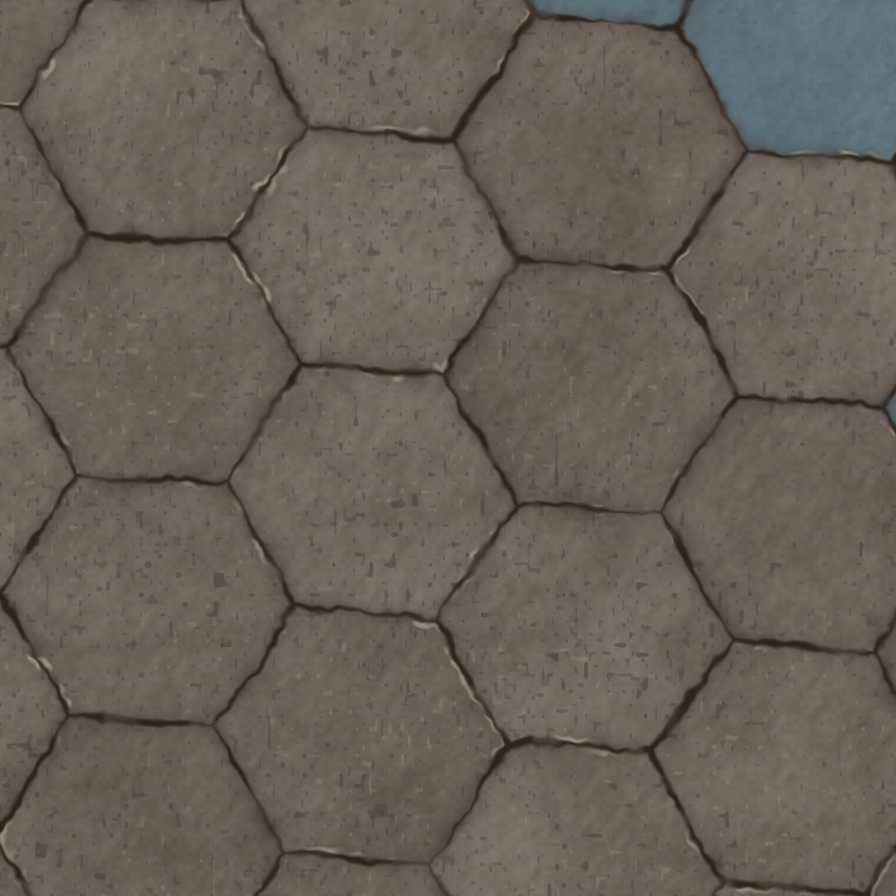
A WebGL 2 fragment shader for this texture:

```glsl
#version 300 es
precision highp float;
// Worn hexagonal stone paving, slightly tilted, with dark joints and two blue tiles.

uniform vec2 u_resolution;
out vec4 fragColor;

const vec3 STONE_SHADE = vec3(0.38, 0.34, 0.30);
const vec3 STONE_LIGHT = vec3(0.46, 0.42, 0.38);
const vec3 BLUE_SHADE  = vec3(0.33, 0.40, 0.44);
const vec3 BLUE_LIGHT  = vec3(0.38, 0.46, 0.50);
const vec3 EDGE_GRIME  = vec3(0.26, 0.23, 0.20);
const vec3 JOINT       = vec3(0.17, 0.14, 0.105);
const vec3 CHIP        = vec3(0.60, 0.56, 0.50);

const vec2 TILE_ORIGIN = vec2(0.412, 0.450);    // centre of tile (0, 0)
const vec2 COLUMN_STEP = vec2(0.2435, -0.0165);
const vec2 ROW_STEP    = vec2(0.0091, 0.2702);
const vec2 HEX_SCALE   = vec2(0.8660254, 1.0);  // column pitch for tiles of height 1

float hash(vec2 p) {
    vec3 q = fract(p.xyx * 0.1031);
    q += dot(q, q.yzx + 33.33);
    return fract((q.x + q.y) * q.z);
}

float noise(vec2 p) {
    vec2 i = floor(p), f = fract(p);
    f = f * f * (3.0 - 2.0 * f);
    float low = mix(hash(i), hash(i + vec2(1, 0)), f.x);
    float high = mix(hash(i + vec2(0, 1)), hash(i + vec2(1, 1)), f.x);
    return mix(low, high, f.y);
}

float fbm(vec2 p) {
    float sum = 0.0, amplitude = 0.5;
    for (int i = 0; i < 4; i++) {
        sum += amplitude * noise(p);
        p = p * 2.03 + 17.3;
        amplitude *= 0.5;
    }
    return sum / 0.9375;
}

// Signed offset that bends straight edges
vec2 wobble(vec2 p, float frequency, float amplitude) {
    vec2 q = p * frequency + 50.0;
    return amplitude * (vec2(noise(q), noise(q + 71.7)) - 0.5);
}

// Centre of the nearest tile in the staggered grid
vec2 hexCentre(vec2 p) {
    vec2 period = vec2(2.0 * HEX_SCALE.x, 1.0);
    vec2 even = round(p / period) * period;
    vec2 odd = (floor(p / period) + 0.5) * period;
    return distance(p, even) < distance(p, odd) ? even : odd;
}

// Distance inward from the edge of a flat-topped hexagon of height 1
float hexInset(vec2 p) {
    p = abs(p);
    return 0.5 - max(p.y, dot(p, vec2(0.8660254, 0.5)));
}

// Irregular soft blots where noise exceeds a threshold, gathered in patches
float blots(vec2 uv, float frequency, float threshold, float seed) {
    float patchiness = 0.16 * (noise(uv * 11.0 + seed) - 0.5);
    float value = noise(uv * frequency * vec2(1.15, 0.85) + seed);
    return smoothstep(threshold, threshold + 0.14, value + patchiness);
}

// Mottled tile face with pits and pale grains
vec3 tileFace(vec2 uv, vec2 id, float blue) {
    float tone = 0.66 + 0.5 * (hash(id * 2.0 + 40.0) - 0.5);
    tone += 1.3 * (fbm(uv * 9.0 + id * 7.0 + 60.0) - 0.5);
    tone += 0.55 * (noise(mat2(0.8, 0.6, -0.6, 0.8) * uv * vec2(110.0, 60.0) + 300.0) - 0.5);
    tone += 0.40 * (noise(uv * 190.0) - 0.5);
    vec3 face = mix(mix(STONE_SHADE, STONE_LIGHT, tone), mix(BLUE_SHADE, BLUE_LIGHT, tone), blue);
    float wear = 1.0 - 0.7 * blue;
    face = mix(face, EDGE_GRIME, 0.50 * wear * blots(uv, 105.0, 0.84, 11.0));
    face = mix(face, EDGE_GRIME, 0.35 * wear * blots(uv, 165.0, 0.82, 29.0));
    return mix(face, CHIP, 0.35 * wear * blots(uv, 120.0, 0.87, 53.0));
}

void main() {
    vec2 uv = gl_FragCoord.xy / u_resolution.y;
    float pixel = 1.0 / (u_resolution.y * ROW_STEP.y);

    // Tilted grid with hand-laid irregularity
    vec2 p = inverse(mat2(COLUMN_STEP, ROW_STEP)) * (uv - TILE_ORIGIN) * HEX_SCALE;
    p += wobble(p, 1.7, 0.04) + wobble(p, 9.0, 0.024) + wobble(p, 26.0, 0.016);
    vec2 centre = hexCentre(p);
    vec2 id = centre / HEX_SCALE;
    float inset = hexInset(p - centre);

    // The upper right corner is laid in blue
    float blue = step(3.4, id.x + id.y);
    vec3 color = tileFace(uv, id, blue);

    // Grimy rims, ragged and uneven from tile to tile
    float ragged = max(inset + 0.022 * (noise(p * 28.0 + 20.0) - 0.5), 0.0);
    float grime = mix(0.25, 1.0, noise(p * 6.0 + id * 5.0 + 90.0));
    float spread = mix(0.016, 0.042, noise(p * 3.0 + id * 9.0 + 70.0));
    color = mix(color, EDGE_GRIME, grime * exp(-ragged / spread));

    // Pale chips on one side of some edges
    float chipped = smoothstep(0.60, 0.78, noise(p * 4.0 + id * 13.0 + 120.0));
    float rim = smoothstep(0.004, 0.014, ragged) * (1.0 - smoothstep(0.018, 0.036, ragged));
    color = mix(color, CHIP, chipped * rim * smoothstep(0.25, 0.8, noise(p * 19.0 + 30.0)));

    // Dark joints that thin out and fade in places
    float halfWidth = mix(-0.006, 0.011, noise(p * 7.0 + 150.0));
    float strength = mix(0.45, 1.0, smoothstep(0.2, 0.6, noise(p * 11.0 + 180.0)));
    float joint = 1.0 - smoothstep(halfWidth - pixel, halfWidth + 0.014 + pixel, inset);
    color = mix(color, JOINT, strength * joint);

    fragColor = vec4(color, 1.0);
}
```
